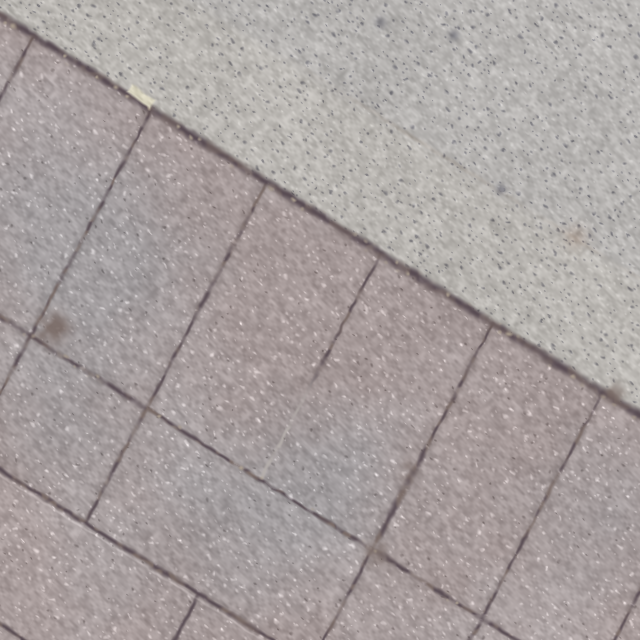
Write a three.js fragment shader that draws this texture.

```glsl
varying vec2 vUv;

#define CURB_COLOR vec3(0.716, 0.706, 0.697)
#define ROSE_BRICK vec3(0.660, 0.612, 0.608)
#define GREY_BRICK vec3(0.636, 0.618, 0.624)
#define GAP_COLOR vec3(0.335, 0.285, 0.315)
#define DIRT_COLOR vec3(0.47, 0.41, 0.39)
#define CURB_EDGE 0.022
#define ROW_EDGES vec3(0.495, 0.734, 0.975)
#define GRAIN 0.18
#define GAP_WIDTH 0.0026

float hash(vec2 p) {
  vec3 q = fract(p.xyx * vec3(0.1031, 0.103, 0.0973));
  q += dot(q, q.yzx + 33.33);
  return fract((q.x + q.y) * q.z);
}

float noise(vec2 p) {
  vec2 i = floor(p), f = fract(p);
  f = f * f * (3.0 - 2.0 * f);
  return mix(mix(hash(i), hash(i + vec2(1, 0)), f.x),
             mix(hash(i + vec2(0, 1)), hash(i + vec2(1, 1)), f.x), f.y);
}

float fbm(vec2 p) {
  float sum = 0.0, weight = 0.5;
  for (int i = 0; i < 4; i++) {
    sum += weight * noise(p);
    p = p * 2.03 + 17.0;
    weight *= 0.5;
  }
  return sum / 0.9375;
}

// One soft jittered speck in a share of the grid cells
float specks(vec2 p, float cells, float share, float size) {
  vec2 q = p * cells + 0.25 * vec2(noise(p * 110.0), noise(p * 110.0 + 50.0));
  vec2 id = floor(q);
  vec2 center = 0.35 + 0.3 * vec2(hash(id + 3.1), hash(id + 8.7));
  float radius = size * (0.6 + 0.4 * hash(id + 21.0));
  float shape = 1.0 - smoothstep(0.0, radius, length(fract(q) - center));
  return shape * step(hash(id + 40.0), share);
}

float blob(vec2 p, vec2 center, float radius) {
  vec2 d = (p - center) / radius;
  return exp(-dot(d, d));
}

float line(float dist, float width) {
  return 1.0 - smoothstep(0.0, width * 1.8, dist);
}

void main() {
  vec2 p = vec2(vUv.x, 1.0 - vUv.y);
  vec2 wobble = vec2(noise(p * 75.0), noise(p * 75.0 + 30.0)) - 0.5;
  vec2 w = p + 0.0026 * wobble;

  // Skewed paving axes: depth below the curb, and course along it
  float depth = w.y - 0.626 * w.x;
  float along = w.x + 0.534 * w.y;
  float course = (0.2474 - sqrt(0.0612 - 0.00833 * (along - 0.0833))) / 0.00417;
  float n = floor(course + 0.5);
  float row = dot(step(ROW_EDGES, vec3(depth)), vec3(1.0));

  // Each row leaves out some of the cross joints
  float open = 1.0;
  if (row > 2.5) open = 1.0 - mod(n, 2.0);
  else if (row > 1.5) open = mod(n, 2.0);
  else if (row > 0.5) open = step(0.5, mod(n, 3.0));
  float crossDist = abs(course - n) * 0.207 + 1.0 - open;
  vec3 rowDist = abs(depth - ROW_EDGES) * 0.848;
  float rowGap = min(rowDist.x, min(rowDist.y, rowDist.z));
  float curbDist = (depth - CURB_EDGE) * 0.848;
  float paving = smoothstep(-0.003, 0.003, curbDist);

  // Grain streaked along the falling diagonal
  vec2 streak = vec2(p.x + p.y, p.y - p.x) * vec2(0.8, 1.15);
  float grain = 0.5 * noise(streak * vec2(75.0, 95.0))
              + 0.5 * noise(streak * vec2(140.0, 170.0) + 9.0) - 0.5;
  float cloud = fbm(p * 7.0) - 0.5;

  // Bricks
  float grey = blob(p, vec2(0.06, 0.34), 0.17) + blob(p, vec2(0.18, 0.42), 0.12)
             + blob(p, vec2(0.51, 0.74), 0.12) + blob(p, vec2(0.36, 0.83), 0.16)
             + blob(p, vec2(0.1, 0.65), 0.12) + blob(p, vec2(0.95, 0.8), 0.14);
  float tone = hash(vec2(floor(course), row) + 5.0) - 0.5;
  vec3 brick = mix(ROSE_BRICK, GREY_BRICK, clamp(grey * 0.8 + cloud, 0.0, 1.0));
  brick += 0.02 * tone + 0.07 * cloud + GRAIN * grain;
  brick += 0.17 * specks(streak, 36.0, 0.3, 0.28);
  brick += 0.12 * specks(streak + 3.0, 70.0, 0.25, 0.4);
  brick -= 0.14 * specks(streak + 7.0, 48.0, 0.13, 0.28);

  // Curb with pits and a worn crease
  vec3 curb = CURB_COLOR + 0.05 * cloud + GRAIN * grain;
  float strip = smoothstep(-0.2, -0.17, depth);
  curb += vec3(0.012, 0.009, 0.0) * strip;
  float pits = specks(streak + 11.0, 42.0, 0.32, 0.3)
             + 0.75 * specks(streak + 5.0, 80.0, 0.25, 0.4);
  pits += blob(p, vec2(0.782, 0.296), 0.008) + blob(p, vec2(0.709, 0.055), 0.008)
        + 0.8 * blob(p, vec2(0.594, 0.035), 0.009);
  curb -= vec3(0.22, 0.215, 0.185) * min(pits, 1.0);
  curb += 0.06 * specks(streak + 15.0, 60.0, 0.3, 0.4);
  float crease = line(abs(depth + 0.19), 0.004) * smoothstep(0.42, 0.6, p.x);
  curb -= vec3(0.06, 0.075, 0.09) * crease * noise(p * 25.0);
  curb -= vec3(0.02, 0.05, 0.07) * blob(p, vec2(0.9, 0.37), 0.018);

  vec3 color = mix(curb, brick, paving);

  // Joints: a soft shade around a broken dark core, one partly sanded
  float wear = noise(p * 28.0 + 4.0);
  float breaks = 0.45 + 0.55 * smoothstep(0.2, 0.55, noise(p * 62.0 + 12.0));
  float width = GAP_WIDTH * (0.65 + 0.7 * wear);
  width += 0.003 * blob(p, vec2(0.625, 0.765), 0.065);
  vec3 filling = mix(GAP_COLOR, DIRT_COLOR, smoothstep(0.35, 0.8, noise(p * 85.0)));
  float sand = step(abs(n - 3.0), 0.1) * step(row, 0.5) * smoothstep(0.24, 0.34, depth);
  float crossGap = line(crossDist, width) * breaks * paving;
  color -= 0.06 * line(min(crossDist, rowGap), 0.006) * paving * (1.0 - sand);
  color = mix(color, mix(filling, vec3(0.71, 0.685, 0.67), sand), crossGap * 0.85);
  color += 0.07 * line(abs(depth - ROW_EDGES.y - 0.009), 0.002);
  float rowCore = mix(breaks, 1.0, step(0.62, depth));
  color = mix(color, filling, line(rowGap, width * 1.2) * rowCore * paving * 0.9);

  // Dark seam below the curb, with loose crumbs
  color -= 0.07 * line(abs(curbDist - 0.002), 0.008);
  float seam = line(abs(curbDist - 0.001), 0.0042 + 0.003 * wear);
  color = mix(color, mix(GAP_COLOR, filling, 0.6), seam * (0.55 + 0.4 * breaks));
  float crumbs = specks(p, 62.0, 0.4, 0.45) * line(abs(curbDist - 0.003), 0.007);
  crumbs += specks(p + 2.0, 62.0, 0.3, 0.4) * line(rowDist.x, 0.005);
  color = mix(color, vec3(0.70, 0.65, 0.58), min(crumbs, 1.0) * 0.85);

  // Dirt gathered at the corners
  float dirt = blob(p, vec2(0.082, 0.514), 0.025) + blob(p, vec2(0.588, 0.867), 0.018)
             + 0.7 * blob(p, vec2(0.638, 0.736), 0.014) + blob(p, vec2(0.96, 0.615), 0.015);
  color = mix(color, DIRT_COLOR, clamp(dirt * 1.3 * noise(p * 80.0), 0.0, 0.85));

  // Pale chip lodged in the seam
  vec2 c = p - vec2(0.22, 0.15);
  vec2 box = abs(vec2(dot(c, vec2(0.82, 0.572)), dot(c, vec2(-0.572, 0.82))));
  float chip = max(box.x - 0.022, box.y - 0.0075) + 0.004 * wobble.x;
  color = mix(color, vec3(0.85, 0.83, 0.75) + 0.2 * grain, 1.0 - smoothstep(-0.003, 0.003, chip));

  gl_FragColor = vec4(color, 1.0);
}
```
